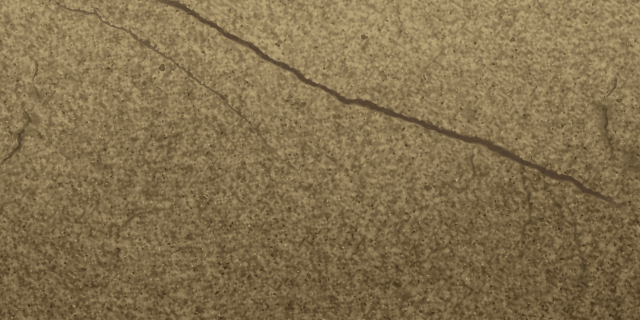
Reproduce this texture procedurally as a WebGL 2 fragment shader.

```glsl
#version 300 es
precision highp float;
// Weathered olive-brown stone slab with a long diagonal vein, dark cracks and fine grit.

#define GRAIN_SCALE 145.0
#define GRAIN_CONTRAST 0.62
#define TOP_TONE 0.86
#define BOTTOM_TONE 0.36
#define CRACK_COUNT 26
#define VEIN_WIDTH 0.011
#define VEIN_DEPTH 0.8
#define SHADOW_COLOR vec3(0.32, 0.25, 0.15)
#define LIGHT_COLOR vec3(0.65, 0.57, 0.41)
#define VEIN_COLOR vec3(0.27, 0.205, 0.15)
#define CRACK_COLOR vec3(0.25, 0.20, 0.12)

uniform vec2 u_resolution;
out vec4 fragColor;

float hash(vec2 p) {
  return fract(sin(dot(p, vec2(127.1, 311.7))) * 43758.5);
}

float noise(vec2 p) {
  vec2 i = floor(p), f = fract(p);
  f = f * f * (3.0 - 2.0 * f);
  return mix(mix(hash(i), hash(i + vec2(1, 0)), f.x),
             mix(hash(i + vec2(0, 1)), hash(i + vec2(1, 1)), f.x), f.y);
}

float fbm(vec2 p) {
  float sum = 0.0, amp = 0.5;
  for (int i = 0; i < 4; i++) {
    sum += amp * noise(p);
    p = mat2(1.6, 1.2, -1.2, 1.6) * p + 7.3;
    amp *= 0.5;
  }
  return sum / 0.9375;
}

mat2 rotation(float a) {
  return mat2(cos(a), sin(a), -sin(a), cos(a));
}

// Soft line of a given half width, never thinner than a pixel
float stroke(float d, float width) {
  float px = 1.0 / u_resolution.y;
  float w = max(width, px);
  return (1.0 - smoothstep(0.35 * w, w + 0.5 * px, abs(d))) * min(1.0, width / px);
}

// Sparse, randomly turned oval flecks, one at most per cell
float flecks(vec2 p, float scale, float density, float size, float seed) {
  vec2 cell = floor(p * scale);
  vec2 rnd = vec2(hash(cell + seed), hash(cell + seed + 31.7));
  vec2 q = fract(p * scale) - 0.5 - (rnd - 0.5) * 0.45;
  q = rotation(rnd.x * 6.28) * q * vec2(1.0, 1.7);
  float radius = size * (0.5 + 0.5 * rnd.y);
  float soft = scale / u_resolution.y;
  float shape = 1.0 - smoothstep(radius - 0.5 * soft, radius + 0.5 * soft, length(q));
  return shape * step(hash(cell + seed + 73.1), density);
}

// x: crack lines, y: blotchy stains beside them
vec2 cracks(vec2 p) {
  vec2 result = vec2(0.0);
  float blotch = smoothstep(0.52, 0.68, fbm(p * 17.0));
  for (int i = 0; i < CRACK_COUNT; i++) {
    float id = float(i);
    float r = hash(vec2(id, 4.2));
    vec2 center = vec2(fract(id * 0.618 + 0.02) * 2.0, hash(vec2(id, 9.1)));
    vec2 q = rotation((r - 0.5) * 1.1) * (p - center);
    float reach = mix(0.07, 0.22, hash(vec2(id, 2.7)));
    float d = q.x + (fbm(vec2(q.y * 9.0, id * 5.0)) - 0.5) * 0.13;
    float taper = 1.0 - smoothstep(0.35 * reach, reach, abs(q.y));
    float edge = abs(center.x - 1.0);
    float strength = mix(0.3, 0.95, edge * edge) * (0.5 + 0.5 * r);
    float width = mix(0.0025, 0.008, edge * r) * (0.5 + taper);
    result.x = max(result.x, stroke(d, width) * taper * strength);
    float stain = (1.0 - smoothstep(0.0, 0.045, abs(d))) * taper * blotch;
    result.y = max(result.y, stain * strength * edge);
  }
  return result;
}

void main() {
  vec2 p = gl_FragCoord.xy / u_resolution.y;
  vec2 turned = rotation(0.6) * p;

  // Broad light: bright upper band, dim base and lower right
  float tone = mix(BOTTOM_TONE, TOP_TONE, smoothstep(-0.15, 1.1, p.y));
  vec2 glow = (p - vec2(1.15, 0.87)) / vec2(0.75, 0.13);
  tone += 0.10 * exp(-dot(glow, glow));
  tone -= 0.12 * smoothstep(1.2, 2.1, p.x) * (1.0 - 0.6 * p.y);
  tone += 0.18 * (fbm(p * vec2(2.0, 5.0) + 3.0) - 0.5);

  // Sandy grain from fine to coarse
  float fine = noise(turned * GRAIN_SCALE);
  float medium = noise(turned * vec2(0.45, 0.62) * GRAIN_SCALE + 17.0);
  float coarse = fbm(turned * 24.0);
  tone += GRAIN_CONTRAST * ((fine - 0.5) + 0.6 * (medium - 0.5) + 0.4 * (coarse - 0.5));

  // Pits, grit and rust spots
  tone -= 0.40 * flecks(turned, 52.0, 0.20, 0.27, 1.0);
  tone += 0.45 * flecks(turned, 64.0, 0.11, 0.24, 5.0);
  vec3 color = mix(SHADOW_COLOR, LIGHT_COLOR, clamp(tone, -0.15, 1.2));
  vec2 ragged = p + 0.012 * (vec2(noise(p * 60.0), noise(p * 60.0 + 9.0)) - 0.5);
  color = mix(color, SHADOW_COLOR * 0.95, 0.6 * flecks(ragged, 11.0, 0.13, 0.13, 8.0));

  // Long vein and its thinner companion
  float wobble = (fbm(p * 14.0) - 0.5) * 0.035 + (fine - 0.5) * 0.005;
  float bend = (p.x - 1.02) / 0.3;
  float mainLine = 1.0 - 0.45 * (p.x - 0.52) - 0.06 * exp(-bend * bend);
  float span = smoothstep(0.35, 0.6, p.x) * (1.0 - smoothstep(1.85, 2.0, p.x));
  float vein = stroke((p.y - mainLine + wobble) * 0.91, VEIN_WIDTH) * span;
  float s = p.x - 0.16;
  float sideLine = 1.0 - 0.25 * s - 0.6 * s * s;
  float sideSpan = smoothstep(0.1, 0.25, p.x) * (1.0 - smoothstep(0.65, 1.08, p.x));
  float sideVein = stroke((p.y - sideLine + wobble * 1.5) * 0.84, 0.005) * sideSpan;
  float crumble = smoothstep(0.05, 0.55, 0.5 * fine + 0.5 * medium);
  float veins = max(vein, 0.65 * sideVein) * mix(0.55, 1.0, crumble);
  color = mix(color, VEIN_COLOR, VEIN_DEPTH * veins);

  // Scattered cracks and stains
  vec2 crack = cracks(p + 0.006 * (vec2(fine, medium) - 0.5));
  float patchy = smoothstep(0.25, 0.6, noise(p * 38.0 + 4.0));
  float dark = max(crack.x * mix(0.35, 1.0, patchy), 0.7 * crack.y * crumble);
  color = mix(color, CRACK_COLOR, dark);

  fragColor = vec4(color, 1.0);
}
```
